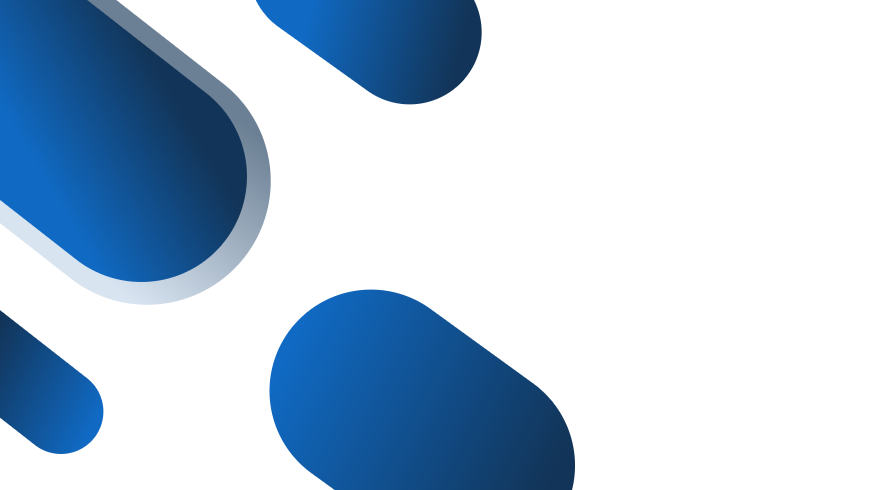
A Shadertoy shader for this background:

```glsl
#define BRIGHT_BLUE vec3(0.063, 0.415, 0.765)
#define DARK_BLUE   vec3(0.070, 0.205, 0.345)
#define PALE_RIM    vec3(0.850, 0.895, 0.945)
#define GREY_RIM    vec3(0.420, 0.500, 0.580)
#define BACKDROP    vec3(1.0)
#define SLOPE_DIR   vec2(-0.788, 0.616)

// Signed distance to a capsule from a to b
float capsule(vec2 p, vec2 a, vec2 b, float radius) {
    vec2 axis = b - a;
    float along = clamp(dot(p - a, axis) / dot(axis, axis), 0.0, 1.0);
    return length(p - a - axis * along) - radius;
}

// Linear gradient running from one point to another
vec3 gradient(vec2 p, vec2 start, vec2 end, vec3 startColor, vec3 endColor) {
    vec2 axis = end - start;
    float t = clamp(dot(p - start, axis) / dot(axis, axis), 0.0, 1.0);
    return mix(startColor, endColor, t);
}

// Antialiased fill
void paint(inout vec3 color, vec3 fill, float dist) {
    float pixel = 1.0 / iResolution.y;
    color = mix(color, fill, clamp(0.5 - dist / pixel, 0.0, 1.0));
}

void mainImage(out vec4 fragColor, in vec2 fragCoord) {
    vec2 p = fragCoord / iResolution.y;
    vec3 color = BACKDROP;

    // Translucent rim around the large capsule
    vec2 rimEnd = vec2(0.300, 0.6305);
    vec3 rim = gradient(p, vec2(0.172, 0.459), vec2(0.435, 0.799), PALE_RIM, GREY_RIM);
    paint(color, rim, capsule(p, rimEnd, rimEnd + SLOPE_DIR, 0.2525));

    // Large capsule, upper left
    vec2 largeEnd = vec2(0.2885, 0.640);
    vec3 large = gradient(p, vec2(0.048, 0.703), vec2(0.320, 0.863), BRIGHT_BLUE, DARK_BLUE);
    paint(color, large, capsule(p, largeEnd, largeEnd + SLOPE_DIR, 0.2155));

    // Capsule cut by the top edge
    vec3 top = gradient(p, vec2(0.627, 0.964), vec2(0.938, 0.892), BRIGHT_BLUE, DARK_BLUE);
    paint(color, top, capsule(p, vec2(0.836, 0.934), vec2(0.654, 1.0645), 0.147));

    // Wide capsule cut by the bottom edge
    vec3 bottom = gradient(p, vec2(0.562, 0.239), vec2(1.100, -0.024), BRIGHT_BLUE, DARK_BLUE);
    paint(color, bottom, capsule(p, vec2(0.757, 0.202), vec2(0.9665, 0.050), 0.207));

    // Small capsule, lower left, shaded the other way
    vec2 smallEnd = vec2(0.1245, 0.160);
    vec3 small = gradient(p, vec2(0.0, 0.342), vec2(0.237, 0.227), DARK_BLUE, BRIGHT_BLUE);
    paint(color, small, capsule(p, smallEnd, smallEnd + SLOPE_DIR, 0.0865));

    fragColor = vec4(color, 1.0);
}
```
